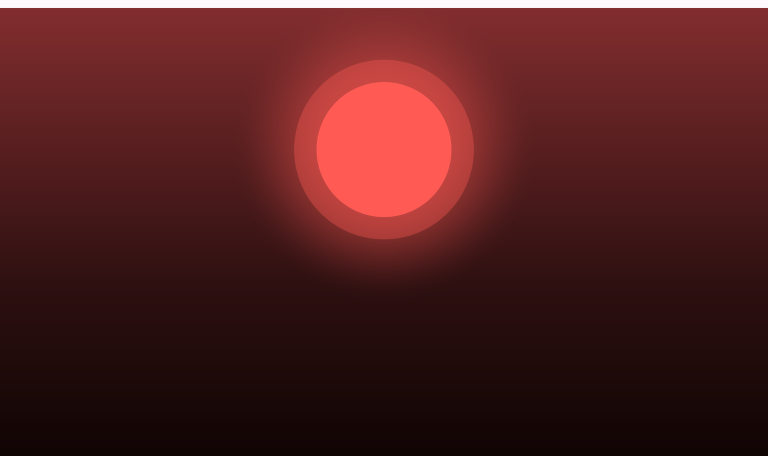
Give the GLSL for this background, as a Shadertoy shader.

```glsl
// A glowing coral disc with a translucent ring on a dark red backdrop.
// Two linear ramps form the backdrop; circle distances shape the glow,
// ring and disc. A pale strip runs along the top edge.

// Antialiased coverage of the region where the signed distance is negative.
float coverage(float signedDist, float pixel) {
    return 1.0 - smoothstep(-0.6 * pixel, 0.6 * pixel, signedDist);
}

// Vertical backdrop: near black at the bottom, brick red at the top.
vec3 backdrop(float height) {
    vec3 base = vec3(0.068, 0.019, 0.016);
    vec3 middle = vec3(0.175, 0.061, 0.063);
    vec3 top = vec3(0.510, 0.177, 0.183);
    vec3 lower = mix(base, middle, clamp((height - 0.015) / 0.35, 0.0, 1.0));
    return mix(lower, top, clamp((height - 0.365) / 0.617, 0.0, 1.0));
}

void mainImage(out vec4 fragColor, in vec2 fragCoord) {
    // Units of canvas height, with x measured from the centre line.
    float pixel = 1.0 / iResolution.y;
    vec2 p = vec2(fragCoord.x - 0.5 * iResolution.x, fragCoord.y) * pixel;
    float radius = length(p - vec2(0.0, 0.672));

    vec3 coral = vec3(1.0, 0.353, 0.325);
    vec3 color = backdrop(p.y);

    // Soft halo, translucent ring and solid disc
    float halo = 1.0 - smoothstep(0.10, 0.34, radius);
    color = mix(color, coral, 0.5 * halo);
    color = mix(color, coral, 0.35 * coverage(radius - 0.197, pixel));
    color = mix(color, coral, coverage(radius - 0.148, pixel));

    // Pale strip along the top
    vec3 paleStrip = vec3(0.99, 0.98, 0.99);
    color = mix(color, paleStrip, coverage(0.9825 - p.y, pixel));

    fragColor = vec4(color, 1.0);
}
```
